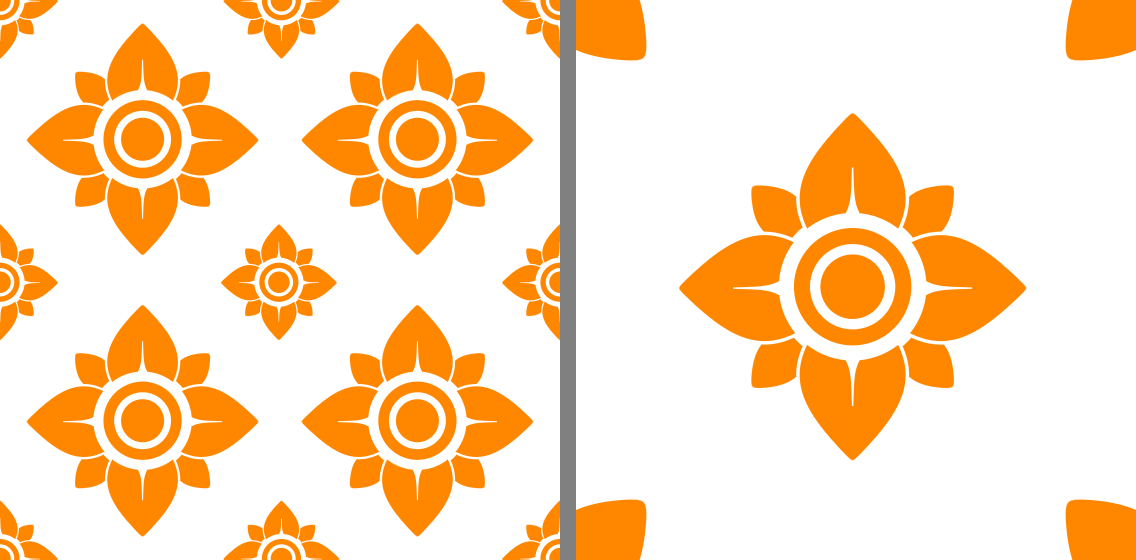
Left, the full canvas; right, a detail of the centre.
This pattern is drawn by a WebGL 2 fragment shader. Its source:

```glsl
#version 300 es
precision highp float;

uniform vec2 u_resolution;
out vec4 fragColor;

const vec3 PAPER = vec3(1.0);
const vec3 ORANGE = vec3(1.0, 0.53, 0.0);

// Layout, in canvas units
const float LARGE_RADIUS = 0.207;
const float SMALL_RADIUS = 0.1035;
const vec2 LARGE_OFFSET = vec2(0.2454, 0.2513);
const vec3 SMALL_ROW_SHIFT = vec3(0.0026, -0.004, -0.0013);
const vec3 SMALL_MIDDLE_SHIFT = vec3(0.0026, -0.002, 0.0026);

// Flower parts, in units of the flower radius
const float DISC_RADIUS = 0.1855;
const float RING_INNER = 0.2453;
const float RING_OUTER = 0.3375;
const float COLLAR_RADIUS = 0.4245;
const float SIDE_DROP = 0.008;
const float PETAL_TIP = 1.01;
const float PETAL_HALF_WIDTH = 0.305;
const float PETAL_TAPER = 0.503;
const float PETAL_ROUNDING = 0.012;
const float VEIN_TIP = 0.686;
const float VEIN_THIN = 0.004;
const float VEIN_FLARE = 0.028;
const float BUD_TIP = 0.836;
const float BUD_HALF_WIDTH = 0.138;
const float BUD_TAPER = 0.25;
const float BUD_ROUNDING = 0.02;
const float BUD_BASE = 0.447;
const float BUD_GAP = 0.02;

const float HALF_PI = 1.5707963;

// Pointed leaf along +y; its width follows a sine from the tip
float leafDistance(vec2 p, float tip, float halfWidth, float taper, float rounding) {
    float phase = clamp((tip - p.y) / taper, -0.6, 2.0) * HALF_PI;
    float slope = halfWidth * HALF_PI / taper * cos(phase);
    float side = length(vec2(p.x, rounding)) - halfWidth * sin(phase);
    return max(side / sqrt(1.0 + slope * slope), p.y - tip);
}

float petalDistance(vec2 p) {
    return leafDistance(p, PETAL_TIP, PETAL_HALF_WIDTH, PETAL_TAPER, PETAL_ROUNDING);
}

// Thin slit that flares towards the collar
float veinDistance(vec2 p) {
    float along = clamp((VEIN_TIP - p.y) / (VEIN_TIP - COLLAR_RADIUS), 0.0, 1.0);
    float halfWidth = VEIN_THIN + 0.008 * along + VEIN_FLARE * pow(along, 5.0);
    return max(abs(p.x) - halfWidth, p.y - VEIN_TIP);
}

float flowerDistance(vec2 p) {
    float radius = length(p);

    // Four petals, folded into an upright and a sideways pair
    vec2 upright = vec2(p.x, abs(p.y));
    vec2 sideways = vec2(p.y + SIDE_DROP, abs(p.x));
    float petals = min(petalDistance(upright), petalDistance(sideways));
    float veins = min(veinDistance(upright), veinDistance(sideways));
    float veinedPetals = max(max(petals, -veins), COLLAR_RADIUS - radius);

    // Diagonal buds tucked behind the petals
    vec2 q = abs(p);
    vec2 diagonal = vec2(q.x - q.y, q.x + q.y) * 0.70710678;
    float buds = leafDistance(diagonal, BUD_TIP, BUD_HALF_WIDTH, BUD_TAPER, BUD_ROUNDING);
    buds = max(buds, max(BUD_GAP - petals, BUD_BASE - radius));

    // Disc and ring at the heart
    float disc = radius - DISC_RADIUS;
    float ring = max(RING_INNER - radius, radius - RING_OUTER);
    return min(min(veinedPetals, buds), min(disc, ring));
}

float flowerCoverage(vec2 uv, vec2 center, float size, float pixel) {
    float distanceToEdge = flowerDistance((uv - center) / size) * size;
    return clamp(0.5 - distanceToEdge / pixel, 0.0, 1.0);
}

void main() {
    vec2 uv = gl_FragCoord.xy / u_resolution;
    float pixel = 1.0 / min(u_resolution.x, u_resolution.y);

    // Two by two large flowers
    vec2 quadrant = step(0.5, uv) * 2.0 - 1.0;
    vec2 largeCenter = 0.5 + quadrant * LARGE_OFFSET;
    float ink = flowerCoverage(uv, largeCenter, LARGE_RADIUS, pixel);

    // Small flowers at the corners, edge midpoints and centre
    vec2 cell = clamp(floor(uv * 2.0 + 0.5), 0.0, 2.0);
    int row = int(cell.y);
    float isMiddle = 1.0 - abs(cell.x - 1.0);
    vec2 shift = vec2(SMALL_MIDDLE_SHIFT[row] * isMiddle, SMALL_ROW_SHIFT[row]);
    ink = max(ink, flowerCoverage(uv, cell * 0.5 + shift, SMALL_RADIUS, pixel));

    fragColor = vec4(mix(PAPER, ORANGE, ink), 1.0);
}
```
